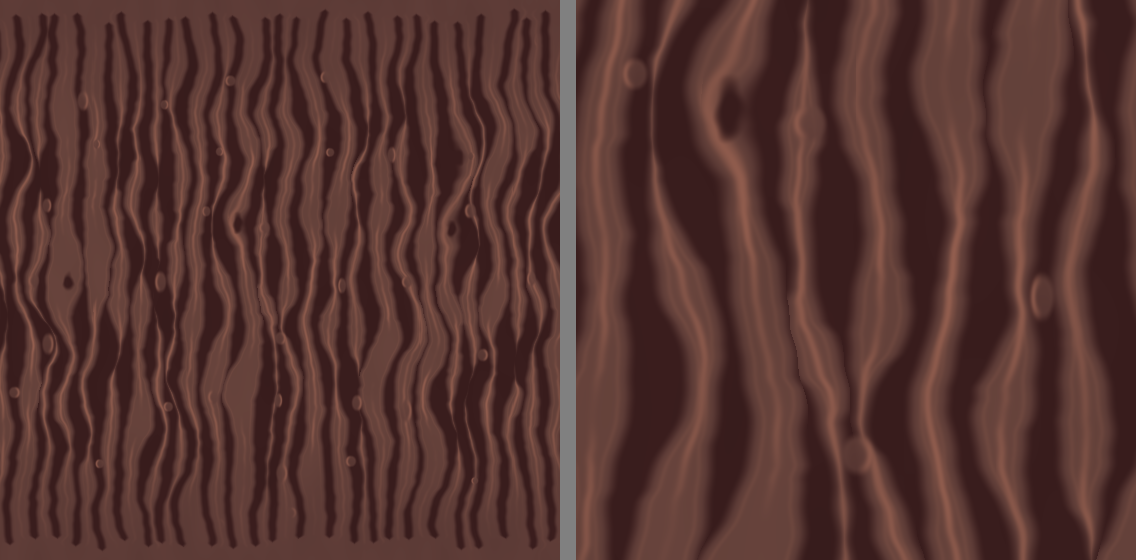
Left: the whole. Right: its middle third, enlarged.
Give the GLSL for this texture, as a three.js fragment shader.

```glsl
varying vec2 vUv;

// Palette
const vec3 FISSURE = vec3(0.222, 0.112, 0.112);
const vec3 BODY = vec3(0.355, 0.225, 0.208);
const vec3 LIGHT = vec3(0.405, 0.265, 0.235);
const vec3 CREST = vec3(0.57, 0.365, 0.305);

// Layout, in canvas units
const float COLUMNS = 25.0;
const float SWAY = 0.048;
const float WOBBLE = 0.016;
const float JAG = 0.004;
const float CRACK_WIDTH = 0.0032;
const float POOL_WIDTH = 0.021;
const float LEDGE_RATE = 19.0;
const float LEDGE_DEPTH = 0.005;
const float SHOULDER = 0.0075;
const float CREST_WIDTH = 0.0027;
const float NODULE_GRID = 9.0;
const float NODULE_SHARE = 0.5;
const int KNOTS = 4;
const float KNOT_RADIUS = 0.06;

float hash(vec2 p) {
  vec3 q = fract(vec3(p.xyx) * 0.1031);
  q += dot(q, q.yzx + 33.33);
  return fract((q.x + q.y) * q.z);
}

float slope(vec2 cell, vec2 offset) {
  float angle = 6.2832 * hash(cell + 71.0);
  return dot(vec2(cos(angle), sin(angle)), offset);
}

float gradientNoise(vec2 p) {
  vec2 i = floor(p), f = fract(p);
  vec2 u = f * f * f * (f * (f * 6.0 - 15.0) + 10.0);
  vec2 e = vec2(1.0, 0.0);
  return mix(mix(slope(i, f), slope(i + e, f - e), u.x),
             mix(slope(i + e.yx, f - e.yx), slope(i + 1.0, f - 1.0), u.x), u.y);
}

float bell(float x) { return exp(-x * x); }

// Flat runs joined by short steps, like broken bark plates
float ledge(float y, float seed) {
  float k = floor(y);
  float rise = smoothstep(0.8, 1.0, fract(y));
  return mix(hash(vec2(k, seed)), hash(vec2(k + 1.0, seed)), rise) - 0.5;
}

float crackCentre(float i, float y) {
  float x = (i + 0.5 + 0.45 * (hash(vec2(i, 5.0)) - 0.5)) / COLUMNS;
  float inner = smoothstep(0.0, 0.3, min(y, 1.0 - y));
  x += SWAY * mix(0.6, 1.0, inner) * gradientNoise(vec2(x * 7.0, y * 6.0));
  x += WOBBLE * gradientNoise(vec2(i * 1.37, y * 11.0 + 40.0));
  return x + JAG * gradientNoise(vec2(i * 2.71, y * 42.0));
}

float crackHalfWidth(float i, float y, float side) {
  float edge = min(y, 1.0 - y);
  float inner = smoothstep(0.02, 0.33, edge);
  float pool = gradientNoise(vec2(i * 1.73 + 20.0, y * 8.0));
  float w = CRACK_WIDTH + inner * (0.0022 + POOL_WIDTH * pool);
  w += LEDGE_DEPTH * mix(0.25, 1.0, inner) * ledge(y * LEDGE_RATE + i * 0.37, i * 2.0 + side + 90.0);
  float tip = 0.008 + 0.025 * hash(vec2(i, floor(y * 2.0) + 13.0));
  return w - 0.014 * (1.0 - smoothstep(0.0, 0.014, edge - tip));
}

// Distances from p to the fissure walls on its left and right
vec2 wallDistances(vec2 p) {
  vec2 walls = vec2(1.0);
  float column = floor(p.x * COLUMNS);
  for (int k = -3; k <= 3; k++) {
    float i = column + float(k) + 50.0;
    float offset = p.x + 50.0 / COLUMNS - crackCentre(i, p.y);
    float side = step(0.0, offset);
    float d = abs(offset) - crackHalfWidth(i, p.y, side);
    if (offset > 0.0) walls.x = min(walls.x, d);
    else walls.y = min(walls.y, d);
  }
  return walls;
}

// Small raised buds, each with one lit rim
vec3 addNodule(vec3 color, vec2 p) {
  vec2 cell = floor(p * NODULE_GRID);
  vec2 jitter = vec2(hash(cell + 3.0), hash(cell + 17.0));
  vec2 q = p - (cell + 0.2 + 0.6 * jitter) / NODULE_GRID;
  float radius = mix(0.006, 0.011, hash(cell + 29.0));
  q *= vec2(1.0, mix(0.5, 1.0, hash(cell + 41.0))) / radius;
  float r = length(q);
  float lit = hash(cell + 53.0) < 0.5 ? -q.x : q.x;
  float present = step(hash(cell + 67.0), NODULE_SHARE) * smoothstep(0.05, 0.12, min(p.y, 1.0 - p.y));
  color = mix(color, mix(BODY, LIGHT, 0.5 + 0.5 * q.y * 0.6), present * 0.8 * (1.0 - smoothstep(0.65, 1.15, r)));
  return mix(color, CREST, present * 0.8 * bell((r - 0.75) / 0.25) * smoothstep(-0.1, 0.8, lit));
}

void main() {
  vec2 p = vUv;
  float pip = 0.0;

  // Knots spread the grain around an eye
  for (int k = 0; k < KNOTS; k++) {
    vec2 seed = vec2(float(k) * 7.0, 23.0);
    vec2 centre = vec2(0.1, 0.18) + vec2(0.8, 0.64) * vec2(hash(seed), hash(seed + 9.0));
    vec2 q = p - centre;
    float r = length(q * vec2(1.0, 0.65));
    p.x = centre.x + q.x * mix(0.35, 1.0, smoothstep(0.0, KNOT_RADIUS, r));
    float ragged = 0.004 * gradientNoise(vUv * 70.0);
    pip = max(pip, 1.0 - smoothstep(0.004, 0.011, length(q * vec2(1.0, 0.5)) + ragged));
  }

  vec2 walls = wallDistances(p);
  float d = min(walls.x, walls.y);
  float span = walls.x + walls.y;
  float inner = smoothstep(0.02, 0.28, min(p.y, 1.0 - p.y));

  // Fissure, shoulder and plateau
  vec3 color = mix(FISSURE, BODY, smoothstep(-0.001, SHOULDER, d));
  color = mix(color, LIGHT, smoothstep(0.004, 0.011, d) * mix(0.2, 0.85, inner));
  color = mix(color, CREST, 0.16 * inner * bell((d - 0.0105) / 0.0016));

  // Thin lit crest along the middle of narrow ridges
  float column = floor(p.x * 12.0);
  float axis = 0.5 * (walls.x - walls.y) + 0.003 * ledge(p.y * 13.0 + column * 0.4, column);
  float strength = 0.75 + 0.5 * gradientNoise(p * vec2(15.0, 9.0));
  float narrow = smoothstep(0.002, 0.009, d) * (1.0 - smoothstep(0.03, 0.055, span));
  color = mix(color, CREST, bell(axis / CREST_WIDTH) * narrow * strength * mix(0.12, 1.0, inner));

  color = mix(color, FISSURE, pip);
  color = addNodule(color, vUv);
  color *= 1.0 + 0.05 * gradientNoise(vUv * vec2(22.0, 9.0));
  gl_FragColor = vec4(color, 1.0);
}
```
